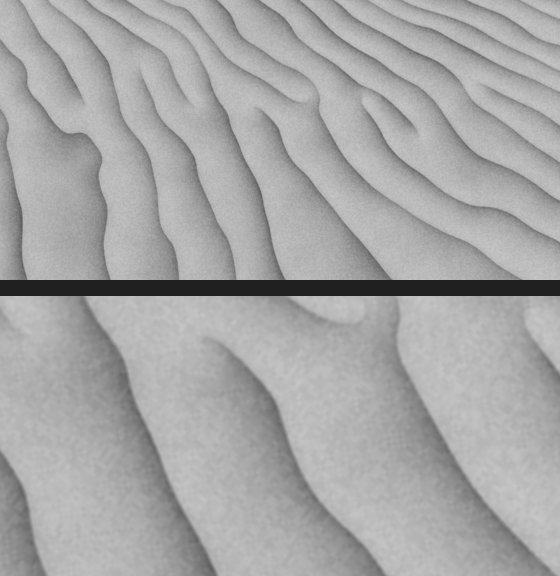
Top: the whole. Bottom: its middle third, enlarged.
Write a Shadertoy shader that draws this texture.

```glsl
// Wind-blown sand ripples in grey, seen in perspective with soft shaded crests.
// A bent phase field, warped by noise and forked by scattered dislocations, is
// wrapped with fract and shaded by a one-sided ripple profile plus sand grain.

#define LIGHT 0.755        // brightness of the open slopes
#define WARP 0.80          // broad wander of the crests, in ripples
#define WOBBLE 0.24        // small wander of the crests, in ripples
#define FORKS 8            // number of ripple ends, an even count
#define FORK_FADE 0.08     // size of the faded patch at a fork
#define EDGE 0.0068        // softness of the crest, in canvas heights
#define GRAIN 0.078        // strength of the sand grain
#define GRAIN_FREQ 200.0   // grains per canvas height

const float TAU = 6.2831853;

float hash(vec2 p) {
    vec3 q = fract(p.xyx * 0.1031);
    q += dot(q, q.yzx + 33.33);
    return fract((q.x + q.y) * q.z);
}

float noise(vec2 p) {
    vec2 i = floor(p), f = fract(p);
    f = f * f * f * (f * (f * 6.0 - 15.0) + 10.0);
    float low = mix(hash(i), hash(i + vec2(1, 0)), f.x);
    float high = mix(hash(i + vec2(0, 1)), hash(i + vec2(1, 1)), f.x);
    return mix(low, high, f.y);
}

// Ripple count: wide steep bands at lower left, tight slanted ones at upper right
float perspectivePhase(vec2 p) {
    float y3 = p.y * p.y * p.y;
    return -0.7 + 5.0 * p.x - 0.65 * p.x * p.x * (1.0 - p.y)
         + 1.2 * p.x * p.y + (2.4 + 0.6 * p.x) * y3;
}

// x: phase where ripples start and stop in turn, y: fade around those ends
vec2 forks(vec2 p) {
    float turn = 0.0, fade = 1.0;
    for (int i = 0; i < FORKS; i++) {
        float k = float(i);
        float side = mod(k, 2.0) * 2.0 - 1.0;
        vec2 core = vec2(0.3 + 0.2 * k, 0.3 + 0.55 * hash(vec2(k, 7.0)));
        vec2 d = p - core;
        turn += side * atan(d.y, d.x) / TAU;
        fade *= smoothstep(0.0, FORK_FADE, length(d));
    }
    return vec2(turn, fade);
}

// Darkening from the lit slope (0) up to the shaded crest (1)
float crestShade(float t) {
    return 0.08 * t + 0.09 * t * t + 0.11 * pow(t, 5.0) + 0.08 * pow(t, 14.0);
}

// Phase difference between neighbours, free of whole-turn jumps
float unwrap(float d) {
    return d - floor(d + 0.5);
}

void mainImage(out vec4 fragColor, in vec2 fragCoord) {
    vec2 p = fragCoord / iResolution.y;

    // Ripple phase
    vec2 q = p * (1.0 + 0.3 * p.y * p.y);
    vec2 fork = forks(p);
    float phase = perspectivePhase(p) + fork.x
                + WARP * (noise(q * 3.2 + 4.7) - 0.5)
                + WOBBLE * (noise(q * 7.5 + 21.3) - 0.5);
    float t = fract(phase);

    // Crest softness, at least about one and a half pixels wide
    float slope = length(vec2(unwrap(dFdx(phase)), unwrap(dFdy(phase))));
    float width = slope * max(EDGE * iResolution.y, 1.5);
    width = clamp(width, 0.002, 0.4);
    float crest = smoothstep(1.0 - width, 1.0, t);

    // One-sided shading with a faint shadow at the foot of each crest
    float contrast = mix(0.7, 1.3, noise(q * 4.0 + 51.0));
    float shaded = crestShade(t) * contrast * mix(0.4, 1.0, fork.y);
    float foot = 0.05 * exp(-12.0 * t);
    float dark = mix(shaded + foot, 0.05, crest);

    // Uneven ground and sand grain
    float ground = 0.03 * (noise(p * 2.3 + 80.0) - 0.5)
                 + 0.025 * (noise(q * 13.0 + 35.0) - 0.5);
    mat2 tilt = mat2(0.8, 0.6, -0.6, 0.8);
    vec2 g = tilt * p * GRAIN_FREQ;
    float grain = 0.7 * noise(g + 300.0) + 0.3 * noise(g * 0.53 + 90.0) - 0.5;
    float value = LIGHT - dark + ground + GRAIN * (0.8 + 1.5 * dark) * grain;

    fragColor = vec4(vec3(clamp(value, 0.0, 1.0)), 1.0);
}
```
